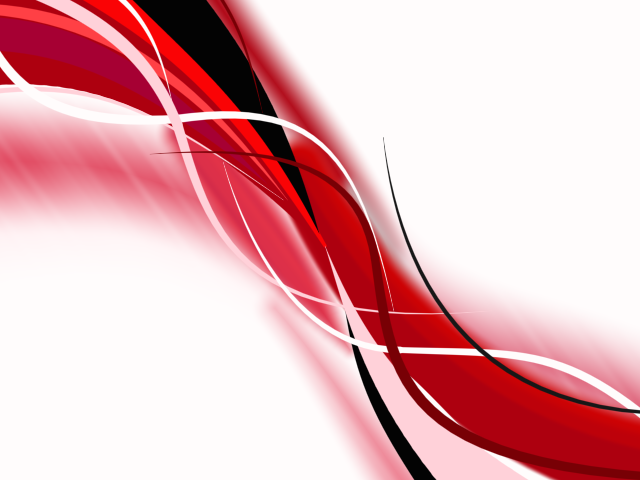
Reproduce this background procedurally as a Shadertoy shader.

```glsl
// Red, white and black ribbons sweeping diagonally over soft crimson glows.
// Each ribbon is a cubic Bezier with a varying half-width; blurred ones make
// the glows, crisp ones the bands and lines. Space: 7.68 x 5.76, y downward.

const vec3 WHITE = vec3(1.0, 0.99, 0.99);
const vec3 BLUSH = vec3(1.0, 0.82, 0.85);
const vec3 ROSE = vec3(0.87, 0.22, 0.32);
const vec3 CORAL = vec3(1.0, 0.25, 0.27);
const vec3 SCARLET = vec3(0.98, 0.01, 0.02);
const vec3 CRIMSON = vec3(0.68, 0.0, 0.06);
const vec3 MAGENTA = vec3(0.65, 0.0, 0.2);
const vec3 MAROON = vec3(0.47, 0.0, 0.02);
const vec3 BLACK = vec3(0.01);

float hash(float n) {
    n = fract(n * 0.1031);
    n *= n + 33.33;
    return fract(n * (n + n));
}

float noise(float x) {
    float f = fract(x);
    return mix(hash(floor(x)), hash(floor(x) + 1.0), f * f * (3.0 - 2.0 * f));
}

vec2 bezier(vec4 head, vec4 tail, float t) {
    float s = 1.0 - t;
    return s * s * (s * head.xy + 3.0 * t * head.zw)
         + t * t * (3.0 * s * tail.xy + t * tail.zw);
}

// Signed distance to a curve whose half-width blends start, middle, end.
float ribbonDistance(vec2 p, vec4 head, vec4 tail, vec3 width) {
    float nearest = 99.0;
    vec2 a = head.xy;
    for (int i = 1; i <= 24; i++) {
        float t = float(i) / 24.0;
        vec2 b = bezier(head, tail, t), ab = b - a;
        float h = clamp(dot(p - a, ab) / dot(ab, ab), 0.0, 1.0);
        float u = t + (h - 1.0) / 24.0;
        float w = mix(mix(width.x, width.y, u), mix(width.y, width.z, u), u);
        nearest = min(nearest, length(p - a - ab * h) - w);
        a = b;
    }
    return nearest;
}

void glow(inout vec3 col, vec2 p, vec3 tint, vec4 head, vec4 tail, vec3 width, float blur) {
    float d = ribbonDistance(p, head, tail, width);
    col = mix(col, tint, 1.0 - smoothstep(-blur, blur, d));
}

void ribbon(inout vec3 col, vec2 p, vec3 tint, vec4 head, vec4 tail, vec3 width) {
    glow(col, p, tint, head, tail, width, 4.5 / iResolution.y);
}

void mainImage(out vec4 fragColor, in vec2 fragCoord) {
    vec2 p = fragCoord / iResolution.xy;
    p = vec2(p.x, 1.0 - p.y) * vec2(7.68, 5.76);
    vec3 col = WHITE;

    // Soft glows on both sides of the diagonal
    glow(col, p, mix(BLUSH, WHITE, 0.4), vec4(-0.6, 2.4, 1.0, 2.1), vec4(2.3, 2.3, 3.6, 3.5), vec3(0.5, 0.4, 0.0), 0.8);
    glow(col, p, ROSE, vec4(-0.6, 1.95, 1.0, 1.9), vec4(2.3, 1.9, 3.7, 3.5), vec3(0.45, 0.4, 0.0), 0.5);
    glow(col, p, mix(ROSE, BLUSH, 0.4), vec4(3.3, 3.7, 4.0, 4.5), vec4(4.4, 5.2, 5.0, 6.0), vec3(0.0, 0.1, 0.25), 0.3);
    glow(col, p, mix(ROSE, MAGENTA, 0.2), vec4(4.2, 2.7, 5.1, 4.3), vec4(6.5, 4.1, 8.2, 5.2), vec3(0.0, 0.15, 0.35), 0.65);

    // Fine streaks running along the diagonal inside the glows
    float across = p.x * 0.8 - p.y * 0.6;
    float streak = noise(across * 4.0 + 20.0) * 0.6 + noise(across * 13.0 + 70.0) * 0.4;
    col = mix(col, WHITE, 0.3 * streak);

    glow(col, p, CRIMSON, vec4(2.4, -0.3, 3.2, 1.0), vec4(4.0, 1.7, 4.5, 3.0), vec3(0.2, 0.15, 0.2), 0.25);
    glow(col, p, vec3(0.8), vec4(4.2, 2.3, 4.6, 2.7), vec4(4.7, 3.1, 4.9, 3.5), vec3(0.08), 0.18);

    // Lower red body in nested shades
    for (int i = 0; i < 3; i++) {
        float k = float(i);
        vec4 slide = vec4(-0.06, 0.1, -0.06, 0.1) * k;
        glow(col, p, mix(SCARLET * 0.82, CRIMSON, k * 0.5), vec4(3.6, 2.0, 4.3, 3.4) + slide,
             vec4(5.5, 5.05, 8.0, 5.6) + slide, vec3(0.3, 0.4, 0.5) - 0.07 * k, 0.12 - 0.04 * k);
    }

    // Rose hollow with a streaked sheen
    vec3 sheen = mix(mix(ROSE, MAGENTA, 0.25), CORAL, 0.7 * streak);
    glow(col, p, sheen, vec4(2.2, 1.6, 2.9, 2.4), vec4(3.4, 3.1, 4.2, 4.2), vec3(0.2, 0.5, 0.0), 0.15);

    // Stacked bands of the upper sweep
    ribbon(col, p, CRIMSON, vec4(-0.5, 0.3, 1.2, 0.2), vec4(2.4, 1.0, 3.9, 2.95), vec3(0.77, 0.55, 0.02));
    ribbon(col, p, MAGENTA, vec4(-0.3, 0.4, 1.0, 0.4), vec4(1.9, 1.0, 3.2, 2.2), vec3(0.2, 0.2, 0.0));
    ribbon(col, p, CORAL, vec4(-0.3, 0.1, 1.2, 0.15), vec4(2.3, 0.9, 3.45, 2.4), vec3(0.06, 0.1, 0.0));
    ribbon(col, p, SCARLET, vec4(0.9, -0.4, 2.3, 0.5), vec4(2.9, 1.3, 3.9, 2.95), vec3(0.3, 0.14, 0.02));
    ribbon(col, p, BLACK, vec4(1.7, -0.4, 2.6, 0.6), vec4(3.2, 1.2, 3.83, 2.8), vec3(0.36, 0.26, 0.0));

    // Pale and black wedges at the foot
    ribbon(col, p, BLACK, vec4(4.1, 3.4, 4.3, 4.6), vec4(4.6, 5.0, 5.4, 6.1), vec3(0.0, 0.09, 0.17));
    ribbon(col, p, BLUSH, vec4(3.9, 2.95, 4.25, 3.9), vec4(4.6, 4.9, 6.1, 6.1), vec3(0.0, 0.08, 0.42));
    ribbon(col, p, WHITE, vec4(4.85, 4.45, 5.1, 4.75), vec4(5.35, 5.05, 5.7, 5.28), vec3(0.0, 0.1, 0.0));

    // Flowing lines
    ribbon(col, p, MAROON, vec4(2.6, -0.1, 2.9, 0.35), vec4(3.0, 0.7, 3.15, 1.35), vec3(0.02, 0.02, 0.0));
    ribbon(col, p, BLUSH, vec4(-0.1, 1.1, 1.2, 0.95), vec4(1.9, 1.35, 3.4, 2.4), vec3(0.03, 0.025, 0.0));
    ribbon(col, p, WHITE, vec4(1.35, -0.1, 1.8, 0.25), vec4(1.95, 0.7, 2.07, 1.25), vec3(0.035, 0.02, 0.0));
    ribbon(col, p, WHITE, vec4(-0.15, 0.45, 0.25, 1.25), vec4(0.9, 1.5, 2.1, 1.43), vec3(0.05, 0.07, 0.05));
    ribbon(col, p, WHITE, vec4(2.1, 1.43, 3.7, 1.2), vec4(4.3, 1.7, 4.73, 3.75), vec3(0.05, 0.03, 0.0));
    ribbon(col, p, BLUSH, vec4(0.3, -0.15, 1.3, 0.25), vec4(1.8, 0.7, 2.13, 1.5), vec3(0.09, 0.08, 0.06));
    ribbon(col, p, BLUSH, vec4(2.13, 1.5, 2.5, 2.7), vec4(2.8, 4.0, 5.9, 3.73), vec3(0.06, 0.035, 0.0));
    ribbon(col, p, WHITE, vec4(2.68, 1.95, 2.95, 2.9), vec4(3.6, 4.2, 4.8, 4.2), vec3(0.0, 0.025, 0.04));
    ribbon(col, p, WHITE, vec4(4.8, 4.2, 6.2, 4.25), vec4(6.7, 4.15, 7.8, 5.05), vec3(0.035, 0.05, 0.05));
    ribbon(col, p, MAROON, vec4(1.8, 1.85, 3.2, 1.75), vec4(4.3, 1.9, 4.5, 3.1), vec3(0.0, 0.03, 0.05));
    ribbon(col, p, MAROON, vec4(4.5, 3.1, 4.7, 4.4), vec4(4.7, 5.5, 7.8, 5.72), vec3(0.05, 0.08, 0.05));
    ribbon(col, p, BLACK + 0.08, vec4(4.6, 1.65, 4.75, 3.0), vec4(5.4, 4.8, 7.75, 4.95), vec3(0.0, 0.04, 0.02));

    fragColor = vec4(col, 1.0);
}
```
